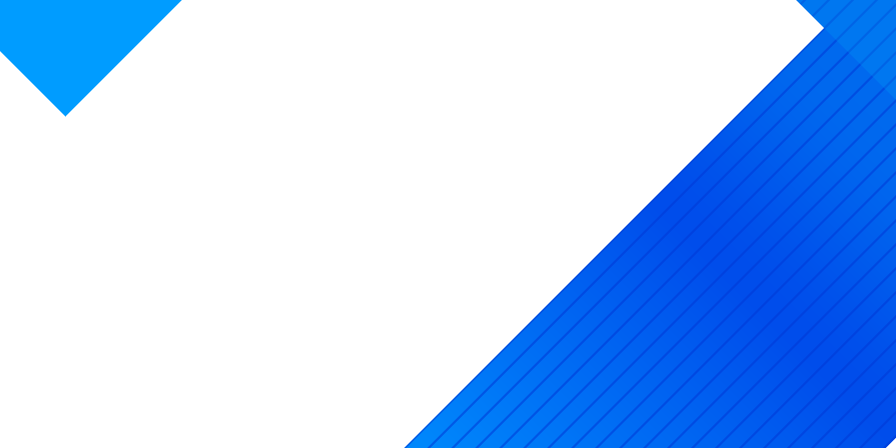
Reproduce this background procedurally as a WebGL 2 fragment shader.

```glsl
#version 300 es
precision highp float;
// A white field with a sky-blue wedge at the top left and a broad diagonal
// blue band at the right. Every edge is a half-plane in axes turned by 45
// degrees; pinstripes repeat with fract, and the band shades along its length.

uniform vec2 u_resolution;
out vec4 fragColor;

// Colours
const vec3 WHITE = vec3(1.0);
const vec3 SKY = vec3(0.0, 0.61, 1.0);
const vec3 BAND_START = vec3(0.0, 0.53, 0.985);
const vec3 BAND_DEEP = vec3(0.0, 0.30, 0.92);
const vec3 BAND_END = vec3(0.0, 0.41, 0.935);
const vec3 STRIPE = vec3(0.0, 0.22, 0.84);
const vec3 OVERLAY = vec3(0.0, 0.60, 0.95);

// Layout, in units of the canvas height
const float DESIGN_ASPECT = 2.0;
const vec2 WEDGE_TIP = vec2(0.146, 0.740);
const float BAND_LEFT = 0.902;      // x - y of the upper-left edge
const float BAND_RIGHT = 1.977;     // x - y of the lower-right edge
const float CORNER_START = 2.777;   // x + y where the corner overlay begins
const vec3 GRADIENT_STOPS = vec3(0.95, 2.01, 2.70);

// Stripes and overlay
const float STRIPE_SPACING = 0.0535;
const float STRIPE_OFFSET = 0.957;
const float STRIPE_HALF_WIDTH = 0.0035;
const float STRIPE_OPACITY = 0.55;
const float OVERLAY_OPACITY = 0.30;

// Antialiased coverage: 1 where the signed value is positive.
float cover(float side, float softness) {
    return clamp(side / softness + 0.5, 0.0, 1.0);
}

// Light tail, deep middle and lighter head along the band.
vec3 bandColour(float along) {
    float toDeep = clamp((along - GRADIENT_STOPS.x) / (GRADIENT_STOPS.y - GRADIENT_STOPS.x), 0.0, 1.0);
    float toEnd = smoothstep(GRADIENT_STOPS.y, GRADIENT_STOPS.z, along);
    return mix(mix(BAND_START, BAND_DEEP, toDeep), BAND_END, toEnd);
}

// Thin lines parallel to the long edge of the band.
float stripes(float across, float softness) {
    float cell = fract((across - STRIPE_OFFSET) / STRIPE_SPACING + 0.5) - 0.5;
    return cover(STRIPE_HALF_WIDTH - abs(cell) * STRIPE_SPACING, softness);
}

void main() {
    vec2 p = gl_FragCoord.xy / u_resolution * vec2(DESIGN_ASPECT, 1.0);
    float softness = 1.414 / u_resolution.y;
    float across = p.x - p.y;
    float along = p.x + p.y;

    // Sky-blue wedge
    vec2 fromTip = p - WEDGE_TIP;
    vec3 colour = mix(WHITE, SKY, cover(fromTip.y - abs(fromTip.x), softness));

    // Striped band with a paler top-right corner
    float corner = cover(along - CORNER_START, softness);
    vec3 blue = bandColour(along);
    blue = mix(blue, STRIPE, STRIPE_OPACITY * stripes(across, softness));
    blue = mix(blue, OVERLAY, OVERLAY_OPACITY * corner);

    // The corner extends past the band's left edge
    float shape = max(cover(across - BAND_LEFT, softness), corner);
    shape *= cover(BAND_RIGHT - across, softness);
    fragColor = vec4(mix(colour, blue, shape), 1.0);
}
```
